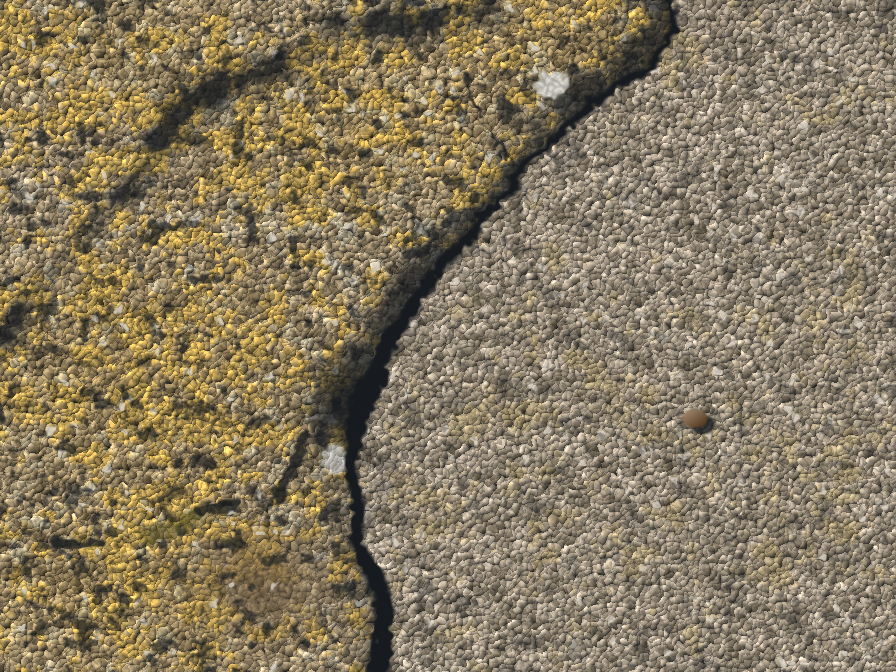
Reproduce this texture procedurally as a Shadertoy shader.

```glsl
// Two weathered stone slabs split by a deep diagonal crack, with yellow lichen.
// Cracks are tapered polylines; the gravel is two layers of jittered cells lit
// from the upper left; fractal noise spreads the lichen, pits and stains.
const vec2 LIGHT = vec2(-0.6, 0.8);
const vec3 DARK = vec3(0.09, 0.105, 0.12);

float hash(vec2 p) { return fract(sin(dot(p, vec2(127.1, 311.7))) * 43758.5453); }

float noise(vec2 p) {
    vec2 i = floor(p), f = fract(p);
    f = f * f * (3.0 - 2.0 * f);
    return mix(mix(hash(i), hash(i + vec2(1, 0)), f.x),
               mix(hash(i + vec2(0, 1)), hash(i + vec2(1, 1)), f.x), f.y);
}

float fbm(vec2 p) {
    float sum = 0.0, amp = 0.533;
    for (int i = 0; i < 4; i++) {
        sum += amp * noise(p);
        p = mat2(1.6, 1.2, -1.2, 1.6) * p + 7.3;
        amp *= 0.5;
    }
    return sum;
}

// Nearest pebble: x = distance to its centre, y = lit slope, z = random tone.
vec3 gravel(vec2 p, float scale) {
    vec2 cell = floor(p * scale), f = fract(p * scale);
    vec3 best = vec3(9.0, 0.0, 0.0);
    for (int k = 0; k < 9; k++) {
        vec2 o = vec2(k % 3 - 1, k / 3 - 1), id = cell + o;
        vec2 d = f - o - vec2(hash(id), hash(id + 19.7));
        float r = length(d);
        if (r < best.x) best = vec3(r, dot(d, LIGHT), hash(id + 53.1));
    }
    return best;
}

float segment(vec2 p, vec2 a, vec2 b) {
    vec2 ab = b - a;
    return length(p - a - ab * clamp(dot(p - a, ab) / dot(ab, ab), 0.0, 1.0));
}

// Falling path of (x, y, half width): x = distance to its edge, y = side.
vec2 fissure(vec2 p, vec3 path[8]) {
    vec2 result = vec2(9.0, 1.0);
    for (int i = 0; i < 7; i++) {
        vec3 a = path[i], b = path[i + 1];
        float h = (p.y - a.y) / (b.y - a.y);
        float width = mix(a.z, b.z, clamp(h, 0.0, 1.0));
        result.x = min(result.x, segment(p, a.xy, b.xy) - width);
        if (h >= 0.0 && h <= 1.0) result.y = p.x - mix(a.x, b.x, h);
    }
    return result;
}

float blob(vec2 p, vec2 centre, vec2 radius) {
    vec2 d = (p - centre) / radius;
    return exp(-dot(d, d));
}

float disc(vec2 p, vec2 centre, vec2 radius) {
    return 1.0 - smoothstep(0.75, 1.15, length((p - centre) / radius));
}

void mainImage(out vec4 fragColor, in vec2 fragCoord) {
    vec2 p = fragCoord / iResolution.y;
    vec2 wobble = vec2(noise(p * 28.0), noise(p * 28.0 + 40.0)) - 0.5;
    vec2 grit = vec2(noise(p * 110.0), noise(p * 110.0 + 11.0)) - 0.5;
    vec2 q = p + 0.012 * wobble + 0.010 * grit;

    // Crack layout
    vec2 upper = fissure(q, vec3[8](vec3(0.995, 1.1, 0.003), vec3(1.003, 0.95, 0.005),
        vec3(0.955, 0.897, 0.005), vec3(0.885, 0.852, 0.008), vec3(0.816, 0.792, 0.005),
        vec3(0.747, 0.705, 0.006), vec3(0.694, 0.640, 0.007), vec3(0.647, 0.590, 0.009)));
    vec2 lower = fissure(q, vec3[8](vec3(0.647, 0.590, 0.009), vec3(0.600, 0.528, 0.010),
        vec3(0.556, 0.436, 0.016), vec3(0.533, 0.377, 0.018), vec3(0.521, 0.310, 0.010),
        vec3(0.532, 0.200, 0.009), vec3(0.574, 0.095, 0.014), vec3(0.555, -0.1, 0.017)));
    float ledge = fissure(q, vec3[8](vec3(0.72, 1.0, 0.004), vec3(0.60, 0.966, 0.020),
        vec3(0.50, 0.94, -0.004), vec3(0.36, 0.885, 0.010), vec3(0.28, 0.85, 0.016),
        vec3(0.20, 0.737, 0.004), vec3(0.09, 0.61, -0.008), vec3(-0.01, 0.50, 0.016))).x;
    float crack = min(upper.x, lower.x);
    float left = 1.0 - smoothstep(-0.006, 0.006, q.y > 0.59 ? upper.y : lower.y);

    // Gravel tones and relief
    vec3 fine = gravel(p + 0.007 * grit, 125.0), coarse = gravel(p + 0.010 * grit, 60.0);
    float broad = fbm(p * 5.0), medium = fbm(p * 34.0 + 9.0);
    float tone = mix(fine.z, coarse.z, 0.3) + 0.6 * (medium - 0.5);
    vec3 col = mix(vec3(0.43, 0.39, 0.325), vec3(0.78, 0.725, 0.655), tone);
    col = mix(col, vec3(0.66, 0.67, 0.66), left * 0.5 * smoothstep(0.75, 0.88, coarse.z));

    // Lichen: golden wash and specks on the left, faint olive on the right
    float zone = blob(p, vec2(0.19, 0.44), vec2(0.27, 0.18)) + blob(p, vec2(0.55, 0.82), vec2(0.2, 0.12))
        + blob(p, vec2(0.84, 0.95), vec2(0.16, 0.08)) + blob(p, vec2(0.16, 0.10), vec2(0.25, 0.12))
        + 0.8 * blob(p, vec2(0.15, 0.93), vec2(0.22, 0.12));
    float growth = 0.7 * medium + 0.3 * broad + 0.07 * zone + 0.12 * (fine.z - 0.5);
    vec3 gold = mix(vec3(0.55, 0.47, 0.27), vec3(0.83, 0.67, 0.29), fine.z);
    col = mix(col, col * vec3(1.02, 0.94, 0.70), left * (0.3 + 0.5 * min(zone, 1.0)));
    col = mix(col, gold, 0.8 * left * smoothstep(0.50, 0.64, growth));
    col = mix(col, vec3(0.58, 0.51, 0.32), 0.5 * (1.0 - left) * smoothstep(0.54, 0.68, growth));
    float stain = blob(q, vec2(0.39, 0.13), vec2(0.09, 0.07));
    col = mix(col, vec3(0.43, 0.36, 0.27), 0.75 * stain);

    // Pebble light, gaps, pits and pale chips
    float relief = 0.6 * fine.y + mix(0.25, 0.40, left) * coarse.y;
    col *= (1.0 + relief * (1.0 - 0.6 * stain)) * (0.84 + 0.32 * noise(p * 210.0));
    float chip = step(0.94, coarse.z) * (1.0 - smoothstep(0.2, 0.36, coarse.x));
    col = mix(col, vec3(0.87, 0.84, 0.79), 0.75 * chip);
    float pits = smoothstep(0.58, 0.76, fbm(p * 48.0 + 3.0));
    col = mix(col, DARK, 0.32 * smoothstep(0.4, 0.85, fine.x));
    col = mix(col, DARK, mix(0.3, 0.65, left) * pits);

    // Shaded slope, hollow and cracks
    float slope = left * smoothstep(0.065, 0.0, crack + 0.07 * (medium - 0.5));
    col = mix(col, DARK, slope * mix(0.3, 0.72, smoothstep(0.28, 0.4, p.y)));
    col = mix(col, DARK, 0.7 * left * blob(q, vec2(0.51, 0.41), vec2(0.05, 0.06)));
    float rough = ledge + 0.045 * (medium - 0.5);
    col = mix(col, DARK, 0.35 * smoothstep(0.035, 0.0, rough) + 0.45 * smoothstep(0.006, -0.008, rough));
    float hair = min(segment(q, vec2(0.694, 0.887), vec2(0.712, 0.826)), segment(q, vec2(0.728, 0.80), vec2(0.755, 0.766)));
    hair = min(hair, segment(q, vec2(0.078, 0.193), vec2(0.148, 0.19)) - 0.005);
    hair = min(hair, segment(q, vec2(0.30, 0.243), vec2(0.35, 0.246)) - 0.005);
    hair = min(hair, segment(q, vec2(0.42, 0.26), vec2(0.455, 0.345)) - 0.006);
    col = mix(col, vec3(0.3, 0.29, 0.12), 0.6 * smoothstep(0.02, 0.0, segment(q, vec2(0.22, 0.20), vec2(0.29, 0.236))));
    col = mix(col, DARK, max(0.8 * smoothstep(0.006, -0.001, hair), smoothstep(0.005, -0.004, crack)));

    // White shell, wedged pebble and small snail
    col = mix(col, vec3(0.9, 0.89, 0.86) - 0.3 * fine.x, disc(q, vec2(0.819, 0.873), vec2(0.026, 0.019)));
    col = mix(col, vec3(0.68, 0.67, 0.64) + 0.3 * relief, disc(q, vec2(0.497, 0.315), vec2(0.018, 0.022)));
    col = mix(col, DARK, 0.8 * disc(p, vec2(1.046, 0.368), vec2(0.019, 0.015)));
    vec2 snail = p - vec2(1.034, 0.377);
    col = mix(col, vec3(0.47, 0.37, 0.27) + 9.0 * dot(snail, LIGHT), disc(snail, vec2(0), vec2(0.020, 0.014)));
    fragColor = vec4(clamp(col, 0.0, 1.0), 1.0);
}
```
